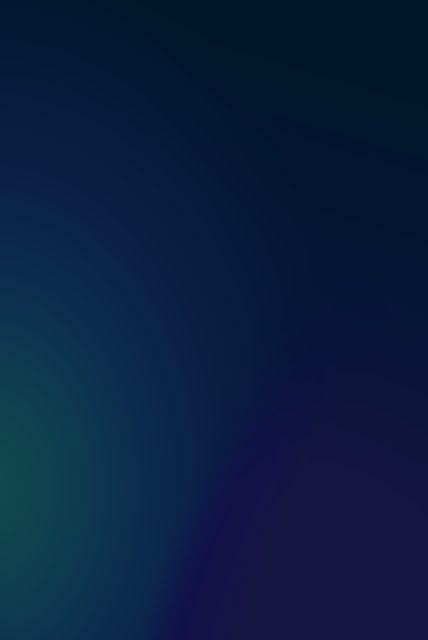
Give the GLSL for this background, as a WebGL 2 fragment shader.

```glsl
#version 300 es
precision highp float;
// A dark night gradient: a teal glow at the left and an indigo fold at the lower right.

uniform vec2 u_resolution;
out vec4 fragColor;

const vec3 NAVY = vec3(0.014, 0.085, 0.205);
const vec3 MIDNIGHT = vec3(0.000, 0.090, 0.165);
const vec3 TEAL = vec3(0.060, 0.285, 0.310);
const vec3 SEA = vec3(0.055, 0.235, 0.312);
const vec3 OCEAN = vec3(0.047, 0.158, 0.305);
const vec3 DUSK = vec3(0.040, 0.122, 0.262);
const vec3 INDIGO = vec3(0.070, 0.070, 0.295);
const vec3 PLUM = vec3(0.084, 0.082, 0.258);

// Distance from a centre, with the axes stretched
float ellipseDistance(vec2 p, vec2 center, vec2 stretch) {
    return length((p - center) * stretch);
}

// Night sky, darkest toward the upper right
vec3 nightSky(vec2 p) {
    return mix(NAVY, MIDNIGHT, smoothstep(0.65, 1.15, p.y + 0.3 * p.x));
}

// Teal core that passes through blue into the sky
vec3 tealGlow(vec3 sky, float d) {
    vec3 color = mix(TEAL, SEA, smoothstep(0.0, 0.24, d));
    color = mix(color, OCEAN, smoothstep(0.16, 0.41, d));
    color = mix(color, DUSK, smoothstep(0.36, 0.54, d));
    return mix(color, sky, smoothstep(0.46, 0.86, d));
}

// Indigo at the fold, warming to plum away from it
vec3 indigoGlow(vec3 sky, float d, float fromFold) {
    vec3 color = mix(INDIGO, PLUM, smoothstep(0.0, 0.16, fromFold));
    return mix(color, sky, smoothstep(0.2, 0.64, d));
}

// Curved fold line, leaning right as it rises
float foldX(float y) {
    return 0.245 + 0.25 * y + 0.48 * y * y;
}

void main() {
    // One unit is the canvas height
    vec2 p = gl_FragCoord.xy / u_resolution.y;
    vec3 sky = nightSky(p);

    // Left and right layers
    float tealDistance = ellipseDistance(p, vec2(-0.02, 0.24), vec2(1.4, 1.0));
    float indigoDistance = ellipseDistance(p, vec2(0.44, 0.0), vec2(0.95, 1.0));
    float fromFold = p.x - foldX(p.y);
    vec3 left = tealGlow(sky, tealDistance);
    vec3 right = indigoGlow(sky, indigoDistance, fromFold);

    // The fold is crisp at the bottom and melts upward
    float softness = 0.035 + 0.25 * p.y * p.y;
    vec3 color = mix(left, right, smoothstep(-softness, softness, fromFold));
    fragColor = vec4(color, 1.0);
}
```
